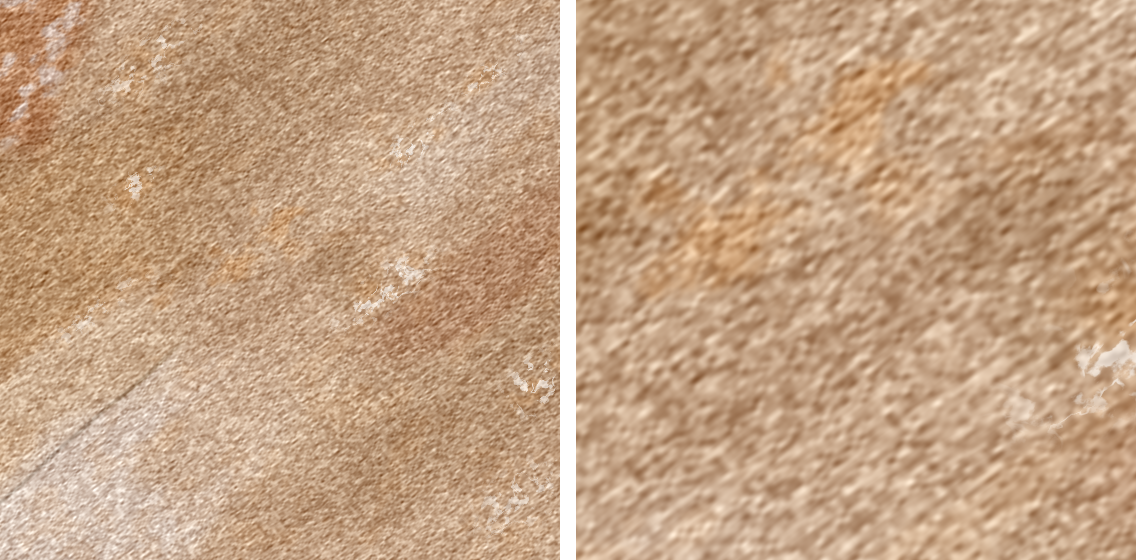
Left: the whole. Right: its middle third, enlarged.
Give the GLSL for this texture, as a three.js fragment shader.

```glsl
varying vec2 vUv;

const vec3 TAN = vec3(0.765, 0.635, 0.520);
const vec3 BROWN = vec3(0.715, 0.580, 0.455);
const vec3 OCHRE = vec3(0.715, 0.560, 0.405);
const vec3 RUST = vec3(0.700, 0.485, 0.335);
const vec3 SIENNA = vec3(0.700, 0.530, 0.405);
const vec3 SAND = vec3(0.815, 0.700, 0.585);
const vec3 PALE = vec3(0.800, 0.700, 0.615);
const vec3 CHALK = vec3(0.850, 0.780, 0.730);
const vec3 AMBER = vec3(0.800, 0.580, 0.365);
const vec3 LILAC = vec3(0.760, 0.710, 0.700);
const vec3 QUARTZ = vec3(0.970, 0.940, 0.910);
const vec3 GRAIN_TINT = vec3(0.90, 1.08, 1.16);

const float BED_ANGLE = 0.64;      // direction of the layers
const float WARP = 0.07;           // raggedness of patch outlines
const float FINE_GRAIN = 0.22;
const float COARSE_GRAIN = 0.15;
const float STREAKS = 0.11;
const float RELIEF = 0.17;
const float CLOUDS = 0.09;
const vec2 CRACK_START = vec2(-0.02, 0.085);
const vec2 CRACK_END = vec2(0.36, 0.42);

float hash(vec2 p) {
  vec3 h = fract(vec3(p.xyx) * 0.1031);
  h += dot(h, h.yzx + 33.33);
  return fract((h.x + h.y) * h.z);
}

float noise(vec2 p) {
  vec2 i = floor(p), f = fract(p);
  f = f * f * (3.0 - 2.0 * f);
  return mix(mix(hash(i), hash(i + vec2(1.0, 0.0)), f.x),
             mix(hash(i + vec2(0.0, 1.0)), hash(i + vec2(1.0)), f.x), f.y);
}

float fbm(vec2 p) {
  float sum = 0.0, amp = 0.5;
  for (int i = 0; i < 5; i++) {
    sum += amp * noise(p);
    p = mat2(1.6, 1.2, -1.2, 1.6) * p + 17.3;
    amp *= 0.5;
  }
  return sum / 0.96875;
}

// Rotates into bedding space: x along the layers, y across them
vec2 toBed(vec2 p) {
  float c = cos(BED_ANGLE), s = sin(BED_ANGLE);
  return vec2(c * p.x + s * p.y, c * p.y - s * p.x);
}

// Elliptical stain aligned with the layers
float stain(vec2 p, vec2 center, vec2 radii, float softness) {
  float d = length(toBed(p - center) / radii);
  return 1.0 - smoothstep(1.0 - softness, 1.0 + softness, d);
}

// Broad colour areas of the slab
vec3 slabColor(vec2 p) {
  vec3 c = mix(TAN, BROWN, stain(p, vec2(0.32, 0.76), vec2(0.46, 0.17), 0.5));
  c = mix(c, OCHRE, 0.9 * stain(p, vec2(0.10, 0.56), vec2(0.30, 0.15), 0.45));
  c = mix(c, SAND, 0.65 * stain(p, vec2(0.65, 0.67), vec2(0.34, 0.08), 0.6));
  c = mix(c, PALE, 0.85 * stain(p, vec2(0.93, 0.82), vec2(0.27, 0.07), 0.5));
  c = mix(c, BROWN, 0.85 * stain(p, vec2(0.85, 0.30), vec2(0.32, 0.13), 0.5));
  c = mix(c, SIENNA, 0.9 * stain(p, vec2(0.88, 0.51), vec2(0.27, 0.085), 0.35));
  c = mix(c, SAND, 0.6 * stain(p, vec2(0.56, 0.25), vec2(0.20, 0.07), 0.6));
  c = mix(c, SAND, 0.9 * stain(p, vec2(0.10, 0.28), vec2(0.27, 0.10), 0.18));
  c = mix(c, CHALK, 0.9 * stain(p, vec2(0.15, 0.07), vec2(0.36, 0.17), 0.3));
  c = mix(c, TAN, 0.75 * stain(p, vec2(0.37, 0.22), vec2(0.14, 0.07), 0.35));
  return mix(c, BROWN, 0.85 * stain(p, vec2(0.62, 0.505), vec2(0.05, 0.032), 0.3));
}

// Places where mineral flecks gather
float fleckZones(vec2 p) {
  float z = stain(p, vec2(0.74, 0.755), vec2(0.085, 0.028), 0.6);
  z = max(z, 0.8 * stain(p, vec2(0.875, 0.875), vec2(0.08, 0.025), 0.6));
  z = max(z, 0.9 * stain(p, vec2(0.235, 0.66), vec2(0.055, 0.03), 0.6));
  z = max(z, 0.9 * stain(p, vec2(0.68, 0.485), vec2(0.10, 0.035), 0.6));
  z = max(z, 0.9 * stain(p, vec2(0.97, 0.32), vec2(0.08, 0.045), 0.6));
  z = max(z, 0.7 * stain(p, vec2(0.94, 0.11), vec2(0.10, 0.05), 0.6));
  z = max(z, 0.7 * stain(p, vec2(0.28, 0.89), vec2(0.10, 0.04), 0.6));
  return max(z, 0.6 * stain(p, vec2(0.18, 0.44), vec2(0.11, 0.03), 0.6));
}

void main() {
  vec2 bed = toBed(vUv) + 3.0;
  vec2 warp = vec2(fbm(bed * vec2(5.0, 9.0)), fbm(bed * vec2(5.0, 9.0) + 40.0)) - 0.5;
  vec2 p = vUv + WARP * 2.0 * warp;
  vec3 color = slabColor(p);

  // Mottled rust corner
  float mottle = fbm(bed * vec2(22.0, 34.0) + 55.0);
  float rust = smoothstep(0.19, 0.12, p.x + 0.28 * (1.0 - p.y)) * smoothstep(0.66, 0.78, p.y);
  vec3 rustColor = mix(RUST, LILAC, 0.7 * smoothstep(0.52, 0.72, mottle));
  color = mix(color, rustColor + 0.25 * (mottle - 0.5), 0.9 * rust);

  // Cloudy tone and scattered iron stains
  color += CLOUDS * (fbm(bed * vec2(4.0, 11.0) + 9.0) - 0.5) * GRAIN_TINT;
  float iron = smoothstep(0.54, 0.74, fbm(bed * vec2(16.0, 22.0) + 71.0));
  float warmBand = stain(p, vec2(0.42, 0.53), vec2(0.24, 0.09), 0.7);
  color = mix(color, AMBER, iron * (0.15 + 0.4 * warmBand));

  // Crack with a lit lower lip
  vec2 run = CRACK_END - CRACK_START;
  vec2 rel = vUv + 0.018 * warp - CRACK_START;
  float t = dot(rel, run) / dot(run, run);
  float side = (run.x * rel.y - run.y * rel.x) / length(run);
  float fade = 1.0 - smoothstep(0.75, 1.0, t);
  float lip = smoothstep(-0.035, -0.004, side) * (1.0 - smoothstep(-0.004, 0.001, side));
  color = mix(color, CHALK, 0.6 * lip * fade);
  color -= 0.15 * fade * (1.0 - smoothstep(0.001, 0.006, abs(side - 0.002)));

  // Layered grain with light from the upper left
  vec2 grainPos = bed + 0.012 * warp;
  float fine = noise(grainPos * vec2(190.0, 300.0)) - 0.5;
  float coarse = noise(grainPos * vec2(80.0, 190.0) + 5.0) - 0.5;
  vec2 pits = grainPos * vec2(130.0, 230.0);
  float lit = noise(pits) - noise(pits + vec2(0.15, 0.65));
  float streak = fbm(grainPos * vec2(10.0, 70.0) + 23.0) - 0.5;
  float grain = FINE_GRAIN * fine + COARSE_GRAIN * coarse + RELIEF * lit + STREAKS * streak;
  color += grain * GRAIN_TINT;

  // Quartz veins and chips with amber halos
  float zone = fleckZones(vUv + 0.07 * warp);
  float vein = 1.0 - abs(2.0 * fbm(vUv * 32.0 + 4.0 * warp) - 1.0);
  float chips = fbm(bed * vec2(60.0, 80.0) + 31.0);
  float quartz = max(smoothstep(0.90, 0.99, vein) * smoothstep(0.40, 0.58, chips),
                     smoothstep(0.58, 0.70, chips));
  float halo = smoothstep(0.45, 0.62, fbm(vUv * 20.0 + 12.0));
  color = mix(color, AMBER + 0.8 * grain, 0.4 * zone * halo);
  color = mix(color, QUARTZ + 0.4 * grain, 0.85 * quartz * zone);

  gl_FragColor = vec4(clamp(color, 0.0, 1.0), 1.0);
}
```
